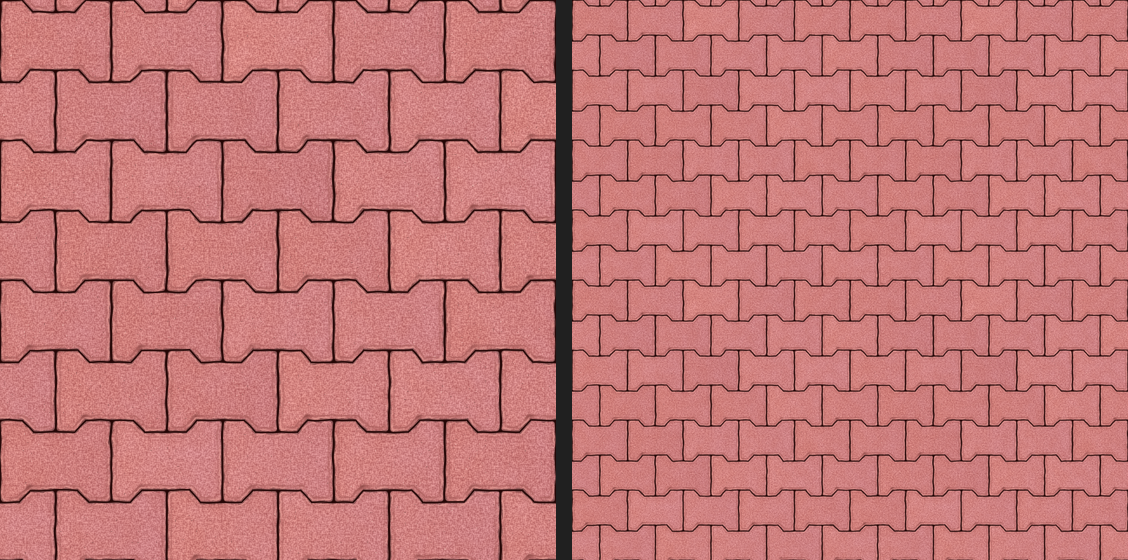
Left, the tile; right, the same tile 2 across and 2 down.
A Shadertoy shader for this pattern:

```glsl
// Seamless paving of interlocking bow-tie bricks in rose concrete with dark joints
#define COLUMNS 5.0
#define ROWS 8.0
#define BRICK_ASPECT 1.5875   // brick length in row heights
#define SEAM_SHIFT 0.089      // vertical offset of the seams, in rows
#define SEAM_SWING 0.085      // half the height of a seam step
#define STEP_START 0.186      // step position from a joint, in brick lengths
#define STEP_END 0.285
#define JOINT_HALF 0.0105
#define BEVEL 0.085
#define GRAIN 320.0           // grain cells across the canvas
#define BODY_DARK vec3(0.755, 0.44, 0.44)
#define BODY_LIGHT vec3(0.88, 0.585, 0.575)

float hash(vec2 p) {
    vec3 q = fract(p.xyx * 0.1031);
    q += dot(q, q.yzx + 33.33);
    return fract((q.x + q.y) * q.z);
}

// Gradient at a lattice corner, wrapped to the period
float corner(vec2 cell, vec2 offset, float period) {
    float angle = 6.2832 * hash(mod(cell, period) + period);
    return dot(vec2(cos(angle), sin(angle)), offset);
}

// Tiling gradient noise, roughly -0.7 to 0.7
float noise(vec2 uv, float period) {
    vec2 p = uv * period, i = floor(p), f = p - i;
    vec2 w = f * f * f * (f * (f * 6.0 - 15.0) + 10.0);
    vec2 e = vec2(1.0, 0.0);
    return mix(mix(corner(i, f, period), corner(i + e.xy, f - e.xy, period), w.x),
               mix(corner(i + e.yx, f - e.yx, period), corner(i + e.xx, f - e.xx, period), w.x), w.y);
}

float segment(vec2 p, vec2 a, vec2 b) {
    vec2 d = b - a;
    return length(p - a - d * clamp(dot(p - a, d) / dot(d, d), 0.0, 1.0));
}

float smoothMin(float a, float b, float k) {
    float h = max(k - abs(a - b), 0.0) / k;
    return min(a, b) - 0.25 * h * h * k;
}

// Brick coordinate along a row; whole numbers fall on the joints
float alongRow(float x, float row) {
    return x + 0.5 * mod(row + 1.0, 2.0);
}

float jointDistance(float u) {
    return abs(fract(u + 0.5) - 0.5) * BRICK_ASPECT;
}

// Signed distance to the stepped seam below a row, positive above it
float seamDistance(vec2 p, float row) {
    vec2 q = vec2(jointDistance(alongRow(p.x + 0.013, row)), p.y - row);
    vec2 low = vec2(STEP_START * BRICK_ASPECT, -SEAM_SWING);
    vec2 high = vec2(STEP_END * BRICK_ASPECT, SEAM_SWING);
    float d = min(segment(q, low, high),
              min(segment(q, vec2(-0.2, low.y), low), segment(q, high, vec2(BRICK_ASPECT, high.y))));
    float height = mix(low.y, high.y, clamp((q.x - low.x) / (high.x - low.x), 0.0, 1.0));
    return q.y > height ? d : -d;
}

// Mottled concrete with pits and pale grit
vec3 concrete(vec2 uv, float u, vec2 id) {
    float fine = noise(uv, GRAIN);
    float coarse = noise(uv + 0.37, GRAIN * 0.55);
    float cloud = noise(uv, 24.0) + 0.5 * noise(uv, 60.0);
    float tone = 0.52 + 1.1 * fine + 0.65 * coarse + 0.25 * cloud + 0.2 * (hash(id + 7.0) - 0.5);
    vec3 color = mix(BODY_DARK, BODY_LIGHT, clamp(tone, -0.4, 1.3));
    // Each brick drifts from warm at the left to mauve at the right
    float mauve = clamp(0.65 * fract(u) + 0.5 * hash(id + 31.0) - 0.1 + 0.4 * cloud, 0.0, 1.0);
    color *= mix(vec3(1.015, 0.995, 0.965), vec3(0.975, 0.965, 1.0), mauve);
    float pit = smoothstep(0.38, 0.6, noise(uv + 0.61, GRAIN * 0.65));
    float grit = smoothstep(0.46, 0.62, noise(uv + 0.19, GRAIN * 0.5));
    color = mix(color, vec3(0.60, 0.37, 0.36), 0.6 * pit);
    return mix(color, vec3(0.93, 0.71, 0.68), 0.6 * grit);
}

void mainImage(out vec4 fragColor, in vec2 fragCoord) {
    vec2 uv = fragCoord / iResolution.xy;
    float pixel = ROWS / iResolution.y;
    vec2 p = uv * vec2(COLUMNS, ROWS) + vec2(0.0, SEAM_SHIFT);
    // Slightly uneven laying
    p += 0.016 * vec2(noise(uv, 30.0), noise(uv + 0.5, 36.0));

    // Find the brick and the distances to its edges
    float row = floor(p.y + 0.5);
    if (seamDistance(p, row) < 0.0) row -= 1.0;
    float u = alongRow(p.x, row);
    vec2 id = mod(vec2(floor(u), row), vec2(COLUMNS, ROWS));
    float bottom = seamDistance(p, row);
    float top = -seamDistance(p, row + 1.0);
    float side = jointDistance(u) - 0.003;
    float edge = smoothMin(min(bottom, top), side, 0.05);
    float rim = edge + 0.014 * noise(uv, 70.0) + 0.012 * noise(uv, 150.0);

    vec3 color = concrete(uv, u, id);

    // Worn bevel: strongest on the lower edge, with a crease at its inner rim
    float shade = bottom < min(side, top) ? 0.85 : (side < top ? 0.6 : 0.4);
    float wear = clamp(0.8 + 1.1 * noise(uv, 45.0), 0.0, 1.0);
    float band = 1.0 - smoothstep(BEVEL * 0.75, BEVEL * 1.15, rim);
    float crease = 1.0 - smoothstep(0.0, 0.02, abs(rim - BEVEL * 0.8));
    color = mix(color, vec3(0.67, 0.37, 0.36), shade * wear * (0.4 * band + 0.6 * crease));
    // Stain where the lower left step meets the waist
    float stain = exp(-pow((fract(u) - 0.26) / 0.035, 2.0) - pow((bottom - 0.06) / 0.03, 2.0));
    color = mix(color, vec3(0.52, 0.26, 0.25), 0.65 * stain * wear);

    // Pale chipped lip beside the joint
    float lip = 1.0 - smoothstep(0.0, 0.018, abs(rim - JOINT_HALF - 0.026));
    color = mix(color, vec3(0.90, 0.61, 0.58), lip * 0.75 * smoothstep(-0.1, 0.3, noise(uv + 0.43, 55.0)));

    // Soft shadow into the dark joint
    color *= mix(0.7, 1.0, smoothstep(JOINT_HALF, JOINT_HALF + 0.024, rim));
    float joint = 1.0 - smoothstep(-0.6 * pixel, 0.6 * pixel, edge - JOINT_HALF);
    color = mix(color, vec3(0.14, 0.025, 0.02), joint);
    fragColor = vec4(color, 1.0);
}
```
